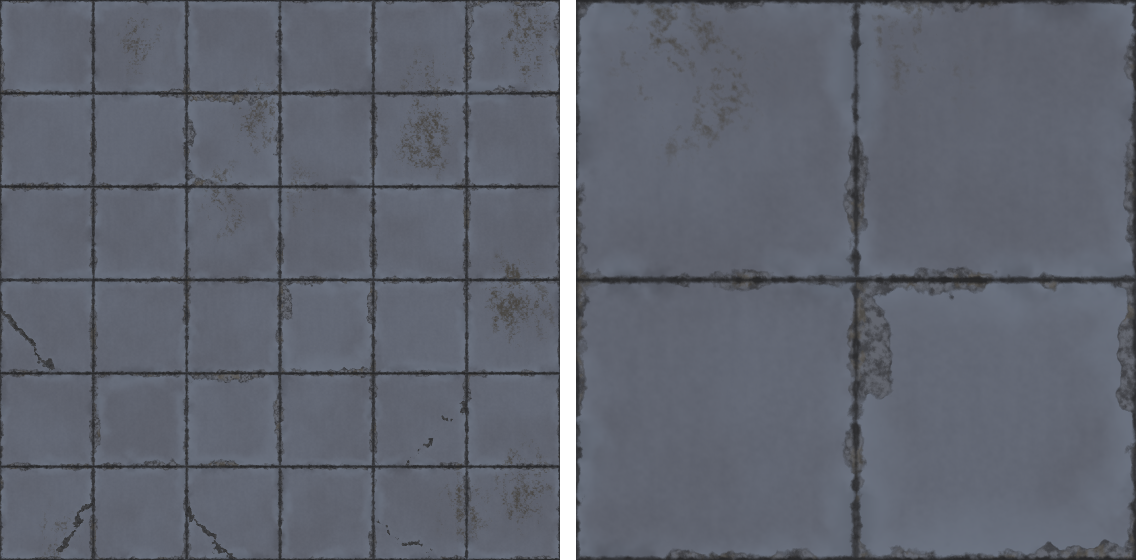
Left, the full canvas; right, a detail of the centre.
Reproduce this texture procedurally as a Shadertoy shader.

```glsl
// A six by six grid of worn blue-grey tiles with thin dark joints.
// Edge distance plus layered noise gives the joints, crumbled rims and pale wear;
// short loops scatter speckled rust and broken cracks over the tiles.

float hash(vec2 p) {
    return fract(sin(dot(p, vec2(127.1, 311.7))) * 43758.5453);
}

float noise(vec2 p) {
    vec2 i = floor(p), f = fract(p);
    f = f * f * (3.0 - 2.0 * f);
    return mix(mix(hash(i), hash(i + vec2(1, 0)), f.x),
               mix(hash(i + vec2(0, 1)), hash(i + vec2(1, 1)), f.x), f.y);
}

float fbm(vec2 p) {
    float sum = 0.0, amp = 0.52;
    for (int i = 0; i < 5; i++) {
        sum += amp * noise(p);
        p = mat2(1.6, 1.2, -1.2, 1.6) * p + 17.3;
        amp *= 0.5;
    }
    return sum;
}

float segmentDistance(vec2 p, vec2 a, vec2 b) {
    vec2 ab = b - a;
    return length(p - a - ab * clamp(dot(p - a, ab) / dot(ab, ab), 0.0, 1.0));
}

void mainImage(out vec4 fragColor, in vec2 fragCoord) {
    vec2 p = fragCoord / iResolution.xy * 6.0;
    float px = 6.0 / iResolution.y;
    vec2 id = floor(p), f = fract(p);
    vec2 edge = min(f, 1.0 - f);
    float d = min(edge.x, edge.y);

    float broad = fbm(p * 2.3 + 5.0);
    float patches = fbm(p * 5.0 + 31.0);
    float rough = fbm(p * 26.0 + 9.0);
    float grit = fbm(p * 48.0 + 3.0);
    float wear = smoothstep(0.62, 0.95, hash(id + 4.7));

    // Glazed face, nearly even, with a slight shade for each tile
    vec3 col = mix(vec3(0.368, 0.382, 0.425), vec3(0.388, 0.408, 0.457),
                   smoothstep(0.2, 0.75, broad + 0.2 * (hash(id + 8.1) - 0.5)));
    col += 0.022 * (grit - 0.5) + 0.014 * (fbm(p * vec2(30.0, 7.0)) - 0.5);

    // Pale bluish rubbing and faint smudges along the rims
    float rim = 1.0 - smoothstep(0.0, 0.13 + 0.12 * wear, d + 0.2 * (patches - 0.5));
    float pale = rim * smoothstep(0.34, 0.56, fbm(p * 3.2 + 71.0) + 0.15 * wear);
    col = mix(col, vec3(0.425, 0.455, 0.51), 0.85 * pale);
    float smudge = (1.0 - smoothstep(0.0, 0.12, d)) * smoothstep(0.5, 0.34, patches);
    col *= 1.0 - 0.1 * smudge;

    // Speckled rust, stretched downwards
    float stain = 0.0;
    for (int i = 0; i < 12; i++) {
        float k = float(i);
        vec2 centre = 6.0 * vec2(hash(vec2(k, 1.3)), hash(vec2(k, 7.9)));
        vec2 r = (p - centre) / vec2(0.3, 0.46);
        stain = max(stain, exp(-dot(r, r)) * (0.35 + 0.65 * hash(vec2(k, 3.1))));
    }
    float mottled = fbm(p * vec2(13.0, 8.0) + 61.0);
    float rust = smoothstep(0.5, 0.9, 0.3 * stain + 0.65 * mottled + 0.6 * (grit - 0.5) + 0.06);
    col = mix(col, vec3(0.27, 0.255, 0.23), 0.85 * rust * smoothstep(0.05, 0.5, stain));

    // Crumbled rims, wider on the worn tiles
    float chipWidth = 0.004 + 0.026 * smoothstep(0.46, 0.72, patches)
                    + wear * 0.09 * smoothstep(0.38, 0.7, fbm(p * 3.7 + 90.0));
    float ragged = d + 0.06 * (rough - 0.5) - chipWidth;
    float chip = 1.0 - smoothstep(-0.008, 0.008 + px, ragged);
    vec3 rubble = mix(vec3(0.22, 0.22, 0.23), vec3(0.38, 0.39, 0.42), smoothstep(0.22, 0.66, grit));
    rubble = mix(rubble, vec3(0.34, 0.3, 0.23),
                 0.5 * smoothstep(0.48, 0.62, mottled) * smoothstep(0.4, 0.6, rough));
    col = mix(col, rubble, 0.8 * chip);
    col *= 1.0 - 0.13 * (1.0 - smoothstep(0.0, 0.008 + px, abs(ragged)));

    // Broken cracks running from one side of a few tiles
    vec2 bent = f + 0.22 * (vec2(fbm(p * 4.0 + 12.0), fbm(p * 4.0 + 47.0)) - 0.5)
                  + 0.09 * (vec2(rough, fbm(p * 22.0 + 55.0)) - 0.5);
    for (int i = 0; i < 6; i++) {
        float k = float(i);
        vec2 tile = floor(6.0 * vec2(hash(vec2(k, 21.7)), hash(vec2(k, 35.2))));
        vec2 start = vec2(step(0.5, hash(vec2(k, 5.5))), 0.35 + 0.4 * hash(vec2(k, 9.4)));
        vec2 end = vec2(mix(0.2, 0.8, hash(vec2(k, 13.6))), 0.02);
        float gap = segmentDistance(bent, start, end);
        float width = 0.028 * smoothstep(0.3, 0.62, fbm(p * 9.0 + k * 3.0));
        float inside = all(equal(tile, id)) ? 1.0 : 0.0;
        float halo = inside * (1.0 - smoothstep(0.02, 0.1, gap)) * smoothstep(0.0, 0.02, width);
        col = mix(col, vec3(0.42, 0.45, 0.5), 0.25 * halo);
        float crack = inside * (1.0 - smoothstep(width - 0.008, width + px, gap))
                    * smoothstep(0.003, 0.01, width);
        col = mix(col, mix(vec3(0.13), vec3(0.3, 0.3, 0.31), grit), 0.9 * crack);
    }

    // Thin uneven joints, crisper across than down
    vec2 wobble = 0.026 * vec2(rough - 0.5, 0.6 * (grit - 0.5));
    vec2 joint = 1.0 - smoothstep(vec2(0.001), vec2(0.014 + px), abs(edge + wobble));
    float depth = max(0.68 * joint.x, 0.85 * joint.y) * (0.7 + 0.6 * patches);
    col = mix(col, vec3(0.14, 0.14, 0.145), min(depth, 0.9));

    fragColor = vec4(col, 1.0);
}
```
